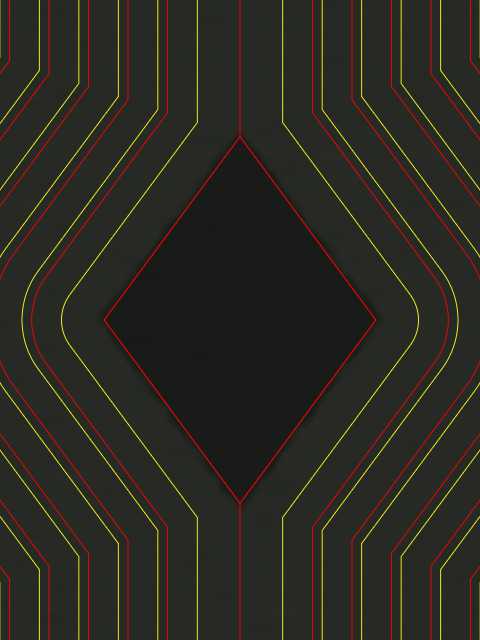
Give the GLSL for this background, as a Shadertoy shader.

```glsl
// A dark diamond on charcoal paper, ringed by thin red and yellow contour lines.
// One distance field (diamond joined to a vertical axis) is repeated with mod
// to give the contours; stretched gradient noise adds the paper grain.

#define DIAMOND vec2(0.2122, 0.2865)  // half width and height, canvas height = 1
#define PERIOD 0.0617                 // spacing of contours of one colour
#define FIRST_YELLOW 0.0667
#define FIRST_RED 0.1133
#define LINE_WIDTH 0.00143
#define OUTLINE_WIDTH 0.0017
#define SHADOW_SIZE 0.016
#define GRAIN 0.016
#define PAPER vec3(0.151, 0.163, 0.141)
#define INK vec3(0.099, 0.105, 0.094)
#define YELLOW vec3(0.98, 0.98, 0.08)
#define RED vec3(0.96, 0.01, 0.02)

vec2 hashGradient(vec2 cell) {
    vec3 h = fract(cell.xyx * vec3(0.1031, 0.1030, 0.0973));
    h += dot(h, h.yzx + 33.33);
    float angle = 6.2832 * fract((h.x + h.y) * h.z);
    return vec2(cos(angle), sin(angle));
}

float gradientNoise(vec2 p) {
    vec2 i = floor(p), f = fract(p);
    vec2 u = f * f * f * (f * (f * 6.0 - 15.0) + 10.0);
    float a = dot(hashGradient(i), f);
    float b = dot(hashGradient(i + vec2(1, 0)), f - vec2(1, 0));
    float c = dot(hashGradient(i + vec2(0, 1)), f - vec2(0, 1));
    float d = dot(hashGradient(i + vec2(1, 1)), f - vec2(1, 1));
    return mix(mix(a, b, u.x), mix(c, d, u.x), u.y);
}

// Horizontal fibres in three octaves
float paperGrain(vec2 p) {
    float sum = 0.0, amplitude = 0.5;
    vec2 scale = vec2(9.0, 36.0);
    for (int i = 0; i < 3; i++) {
        sum += amplitude * gradientNoise(p * scale + 50.0 + 17.0 * float(i));
        scale *= 2.1;
        amplitude *= 0.6;
    }
    return sum;
}

// Signed distance to a diamond, rounded outside its corners
float diamondDistance(vec2 p, vec2 size) {
    p = abs(p);
    vec2 edge = vec2(-size.x, size.y);
    vec2 q = p - vec2(size.x, 0.0);
    float along = clamp(dot(q, edge) / dot(edge, edge), 0.0, 1.0);
    return length(q - edge * along) * sign(dot(q, size.yx));
}

// Share of a pixel covered by a line of the given width
float lineCoverage(float d, float width, float pixel) {
    float h = 0.5 * width;
    return (clamp(d + 0.5 * pixel, -h, h) - clamp(d - 0.5 * pixel, -h, h)) / pixel;
}

// Evenly spaced contours, starting at the given distance
float contours(float d, float first, float pixel) {
    float start = first - 0.5 * PERIOD;
    float nearest = mod(d - start, PERIOD) - 0.5 * PERIOD;
    return step(start, d) * lineCoverage(nearest, LINE_WIDTH, pixel);
}

void mainImage(out vec4 fragColor, in vec2 fragCoord) {
    float pixel = 1.0 / iResolution.y;
    vec2 p = (fragCoord - 0.5 * iResolution.xy) * pixel;
    float diamond = diamondDistance(p, DIAMOND);
    float field = min(abs(p.x), diamond);

    // Paper, with an uneven soft shadow around the diamond
    float ragged = diamond + 0.010 * gradientNoise(p * 32.0 + 80.0);
    float light = smoothstep(-0.002, SHADOW_SIZE, ragged);
    light *= smoothstep(-pixel, pixel, diamond);
    vec3 color = mix(INK, PAPER, light);
    color += GRAIN * mix(0.5, 1.0, light) * paperGrain(p);

    // Contours, then the axis and the diamond's outline
    color = mix(color, YELLOW, contours(field, FIRST_YELLOW, pixel));
    color = mix(color, RED, contours(field, FIRST_RED, pixel));
    float width = abs(p.x) < diamond ? LINE_WIDTH : OUTLINE_WIDTH;
    color = mix(color, RED, lineCoverage(field, width, pixel));

    fragColor = vec4(color, 1.0);
}
```
